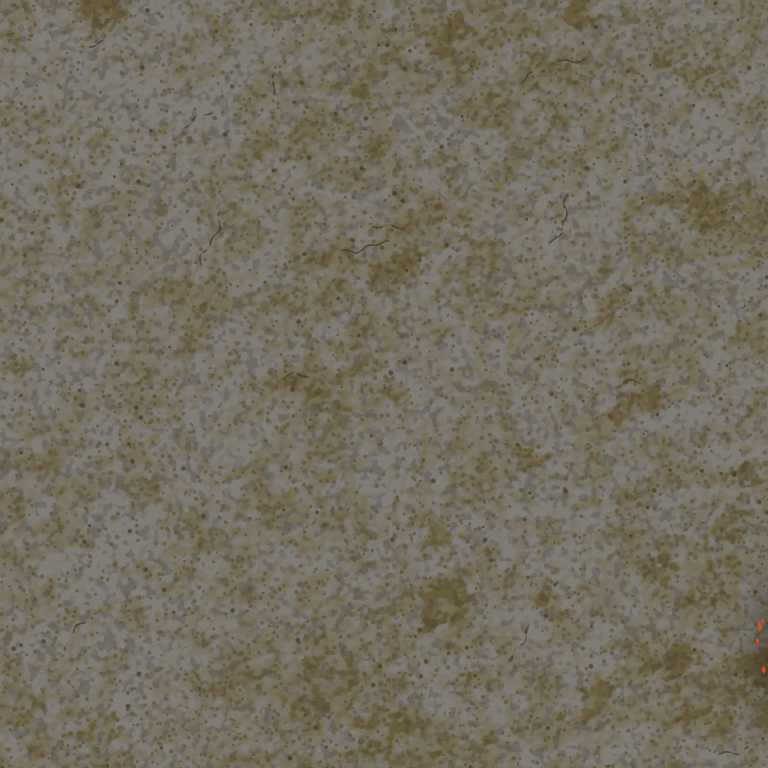
Give the GLSL for this texture, as a Shadertoy shader.

```glsl
// Pale grey tissue-like ground, mottled with tan stains and peppered with fine brown grains.
// Layered smooth cellular noise makes the stains; cell distances make grains and soft
// blobs; a few wavy fibres and a small cluster of orange flecks lie on top.

const vec3 PALE   = vec3(0.498, 0.481, 0.457);
const vec3 TAN    = vec3(0.457, 0.422, 0.322);
const vec3 BROWN  = vec3(0.405, 0.355, 0.235);
const vec3 DARK   = vec3(0.27, 0.22, 0.13);
const vec3 ORANGE = vec3(0.88, 0.30, 0.12);

const float TILT = 0.45;            // direction of the stains, radians
const float STRETCH = 1.35;         // elongation along that direction
const float STAIN_MEAN = 0.43;
const float STAIN_CONTRAST = 2.0;
const float SHADE = 0.14;           // strength of the grey fine shading
const float BLOB_FREQ = 11.0;
const float GRAIN_FREQ = 125.0;
const float SPECK_FREQ = 52.0;
const int FIBRES = 14;
const float FIBRE_WIDTH = 0.0013;
const int FLECKS = 6;

vec3 hash3(vec2 p) {
    vec3 q = fract(p.xyx * vec3(0.1031, 0.1030, 0.0973));
    q += dot(q, q.yxz + 33.33);
    return fract((q.xxy + q.yzz) * q.zyx);
}

mat2 rotation(float a) {
    float c = cos(a), s = sin(a);
    return mat2(c, -s, s, c);
}

// Cellular noise: x = smooth random value, y = nearest distance, z = nearest cell id
vec3 cells(vec2 p) {
    vec2 base = floor(p), f = fract(p);
    float sum = 0.0, weights = 0.0, nearest = 9.0, id = 0.0;
    for (int j = -1; j <= 1; j++)
    for (int i = -1; i <= 1; i++) {
        vec2 g = vec2(i, j);
        vec3 h = hash3(base + g + 200.0);
        vec2 r = g + h.xy - f;
        float d2 = dot(r, r);
        float w = exp(-5.0 * d2);
        sum += w * h.z;
        weights += w;
        if (d2 < nearest) { nearest = d2; id = h.z; }
    }
    return vec3(sum / weights, sqrt(nearest), id);
}

// Five octaves from broad patches to fine mottling, centred on zero
float mottling(vec2 p) {
    float freq = 7.0, amp = 0.28, total = 0.0;
    for (int i = 0; i < 5; i++) {
        total += amp * (cells(p * freq + float(i) * 17.3).x - 0.5);
        freq *= 2.2;
        amp *= 1.15;
    }
    return total;
}

// Round grains in a share of the cells
float grains(vec2 p, float share, float radius) {
    vec3 c = cells(p);
    float size = radius * (0.7 + 0.6 * fract(c.z * 57.0));
    return step(c.z, share) * smoothstep(size, size * 0.35, c.y);
}

// Short thin wavy lines, broken by noise
float fibres(vec2 p, float breaks) {
    float ink = 0.0;
    for (int i = 0; i < FIBRES; i++) {
        vec3 h = hash3(vec2(float(i) + 3.0, 41.0));
        vec3 k = hash3(vec2(float(i) + 9.0, 87.0));
        vec2 q = rotation(TILT + 1.8 * (h.z - 0.5)) * (p - h.xy);
        float halfLength = mix(0.015, 0.05, k.x);
        float wave = 0.005 * sin(q.x * 75.0 + k.y * 6.3) + 0.002 * sin(q.x * 230.0 + k.z * 6.3);
        float line = smoothstep(FIBRE_WIDTH * 1.6, FIBRE_WIDTH * 0.4, abs(q.y - wave));
        ink = max(ink, line * smoothstep(halfLength, halfLength * 0.7, abs(q.x)));
    }
    return ink * smoothstep(0.2, 0.55, breaks);
}

void mainImage(out vec4 fragColor, in vec2 fragCoord) {
    vec2 p = fragCoord / iResolution.y;
    vec2 along = rotation(TILT) * p * vec2(1.0 / STRETCH, 1.0);

    // Stains and soft-edged blobs
    float mottle = mottling(along);
    vec3 blob = cells(along * BLOB_FREQ + 5.0);
    float blobSize = mix(0.18, 0.36, fract(blob.z * 31.0));
    float blobMask = step(blob.z, 0.2) * smoothstep(blobSize, blobSize * 0.55, blob.y - 0.35 * mottle);
    float stain = STAIN_MEAN + STAIN_CONTRAST * mottle + 0.5 * blobMask;
    vec3 color = mix(PALE, TAN, clamp(stain, 0.0, 1.0));
    color = mix(color, BROWN, smoothstep(0.85, 1.5, stain));

    // Grey shading and brown grains, denser on the stains
    float fine = cells(p * 165.0 + 61.0).x;
    color *= 1.0 - SHADE * smoothstep(0.5, 0.85, fine);
    float share = 0.12 + 0.22 * clamp(stain, 0.0, 1.0);
    color = mix(color, BROWN * 0.9, 0.75 * grains(p * GRAIN_FREQ, share, 0.42));
    color = mix(color, DARK, 0.75 * grains(p * SPECK_FREQ + 23.0, 0.07, 0.19));
    color = mix(color, DARK, 0.7 * fibres(p, fine));

    // Orange flecks in a dim patch at the right edge
    vec2 patchOffset = (p - vec2(1.0, 0.16)) / vec2(0.03, 0.09);
    color *= 1.0 - 0.2 * exp(-dot(patchOffset, patchOffset));
    for (int i = 0; i < FLECKS; i++) {
        vec3 h = hash3(vec2(float(i) + 5.0, 130.0));
        vec2 q = (p - vec2(0.984 + 0.012 * h.x, 0.09 + 0.12 * h.y)) / vec2(0.7, 1.3);
        float size = mix(0.002, 0.005, h.z);
        color = mix(color, ORANGE, smoothstep(size, size * 0.5, length(q)));
    }
    fragColor = vec4(color, 1.0);
}
```
